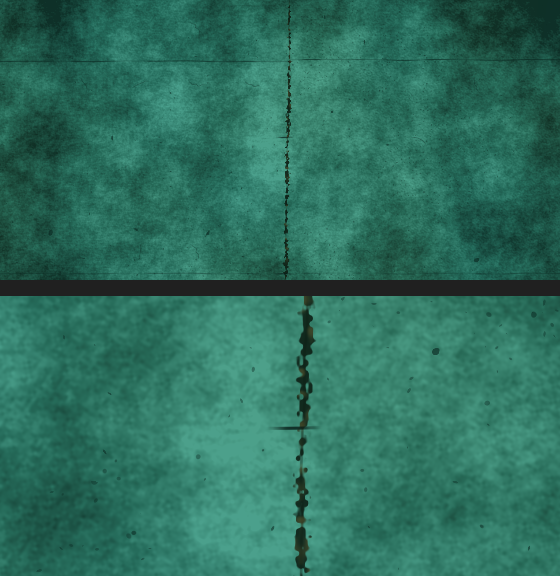
Top: the whole. Bottom: its middle third, enlarged.
A WebGL 1 fragment shader for this texture:

```glsl
precision highp float;
// Worn teal green paper with dark edges, mottled stains, folds and specks.
uniform vec2 u_resolution;

float hash(vec2 p) {
  return fract(sin(dot(p, vec2(127.1, 311.7))) * 43758.5453);
}

float noise(vec2 p) {
  vec2 i = floor(p), f = fract(p);
  f = f * f * (3.0 - 2.0 * f);
  return mix(mix(hash(i), hash(i + vec2(1.0, 0.0)), f.x),
             mix(hash(i + vec2(0.0, 1.0)), hash(i + 1.0), f.x), f.y);
}

mat2 rotation(float a) {
  return mat2(cos(a), sin(a), -sin(a), cos(a));
}

// Layered noise, centred on zero
float clouds(vec2 p) {
  float sum = 0.0, amp = 0.36;
  for (int i = 0; i < 6; i++) {
    sum += amp * (noise(p) - 0.5);
    p = mat2(1.6, 1.2, -1.2, 1.6) * p + 5.7;
    amp *= 0.8;
  }
  return sum;
}

// Ragged, randomly turned flecks; share is the part of cells that hold one
float flecks(vec2 p, float cells, float share, float size) {
  vec2 cell = floor(p * cells);
  vec2 d = fract(p * cells) - 0.5;
  d -= 0.5 * (vec2(hash(cell + 1.3), hash(cell + 7.9)) - 0.5);
  d = rotation(6.283 * hash(cell + 3.1)) * d;
  d.y *= 1.0 + 1.8 * hash(cell + 5.2);
  float radius = size * (0.35 + 0.65 * hash(cell + 11.4));
  float dist = length(d) + size * 1.1 * (noise(p * 130.0) - 0.5);
  float soft = 0.8 * cells / u_resolution.y;
  float present = step(1.0 - share, hash(cell + 17.6));
  return present * (1.0 - smoothstep(radius - soft, radius + soft, dist));
}

// Thin line at signed distance d with smooth edges
float line(float d, float width) {
  float soft = 0.8 / u_resolution.y;
  return 1.0 - smoothstep(width - soft, width + soft, abs(d));
}

// Sparse curved hair scratches
float hairs(vec2 p) {
  vec2 cell = floor(p * 5.0);
  vec2 d = rotation(6.283 * hash(cell + 2.7)) * (fract(p * 5.0) - 0.5) / 5.0;
  float bend = d.x - 9.0 * d.y * d.y + 0.008 * noise(vec2(d.y * 90.0, cell.x));
  float ends = 1.0 - smoothstep(0.02, 0.035, abs(d.y));
  return step(0.86, hash(cell + 4.4)) * ends * line(bend, 0.001);
}

void main() {
  vec2 p = gl_FragCoord.xy / u_resolution.y;
  float middle = 0.5 * u_resolution.x / u_resolution.y;

  // Light centre, darker edges
  vec2 q = (p - vec2(middle - 0.04, 0.45)) * vec2(0.95 / middle, 1.45);
  float tone = 0.81 - 0.53 * dot(q, q);

  // Stains, level and upright streaks, and fine grain
  tone += 1.15 * clouds(p * 5.0 + 41.0);
  tone += 0.15 * (noise(p * vec2(6.0, 20.0) + 30.0) - 0.5);
  tone += 0.15 * (noise(p * vec2(20.0, 6.0) + 70.0) - 0.5);
  tone += 0.2 * (noise(rotation(0.6) * p * 235.0) - 0.5);
  tone += 0.13 * (noise(p * vec2(75.0, 200.0) + 9.0) - 0.5);

  // Paler rubbed band beside the upright fold
  float foldX = p.x - middle - 0.02 - 0.016 * p.y
              - 0.005 * (noise(vec2(p.y * 22.0, 4.0)) - 0.5);
  tone += 0.08 * exp(-abs(foldX) * 16.0);
  tone = clamp(tone, -0.1, 1.12);

  vec3 shade = vec3(0.073, 0.225, 0.182);
  vec3 teal = vec3(0.148, 0.42, 0.35);
  vec3 pale = vec3(0.265, 0.585, 0.505);
  vec3 color = tone < 0.55 ? mix(shade, teal, tone / 0.55)
                           : mix(teal, pale, (tone - 0.55) / 0.45);

  // Faint drift between blue and olive
  color += vec3(-0.02, 0.0, 0.02) * (noise(p * 3.5 + 50.0) - 0.5);

  // Scattered flecks, and stippling gathered in worn patches
  vec3 ink = vec3(0.04, 0.16, 0.13);
  float worn = smoothstep(0.5, 0.85, noise(p * 2.6 + 12.0));
  color = mix(color, ink, 0.4 * flecks(p, 75.0, 0.03 + 0.35 * worn, 0.22));
  color = mix(color, ink, 0.55 * flecks(p + 3.0, 32.0, 0.05, 0.12));
  color = mix(color, ink, 0.65 * flecks(p + 8.0, 9.0, 0.07, 0.09));
  color = mix(color, ink, 0.5 * hairs(p));

  // Level folds: a clear one above, a faint one below
  float wave = 0.004 * (noise(vec2(p.x * 9.0, 1.0)) - 0.5);
  float shift = 0.005 * step(0.0, foldX);
  float wear = smoothstep(0.2, 0.65, noise(vec2(p.x * 18.0, 8.0)));
  color = mix(color, ink, (0.3 + 0.45 * wear) * line(p.y - 0.781 - shift - wave, 0.0015));
  color = mix(color, ink, (0.1 + 0.35 * wear) * line(p.y - 0.023 - wave, 0.0015));

  // Upright fold: a faint line among crumbled brown flecks
  float crumbs = noise(p * vec2(190.0, 150.0)) - 70.0 * abs(foldX)
               + 0.5 * (noise(vec2(p.y * 16.0, 6.0)) - 0.5);
  vec3 rust = mix(vec3(0.05, 0.12, 0.08), vec3(0.23, 0.24, 0.13),
                  smoothstep(0.5, 0.9, noise(p * 80.0 + 6.0)));
  color = mix(color, rust, 0.4 * line(foldX, 0.0016));
  color = mix(color, rust, 0.9 * smoothstep(0.15, 0.45, crumbs));

  // Short nicks across the upright fold
  for (int i = 0; i < 2; i++) {
    float y = 0.023 + 0.487 * float(i);
    float reach = 1.0 - smoothstep(0.005, 0.036, abs(foldX + 0.01));
    color = mix(color, ink * 0.7, 0.8 * reach * line(p.y - y - wave, 0.0018));
  }

  gl_FragColor = vec4(color, 1.0);
}
```
